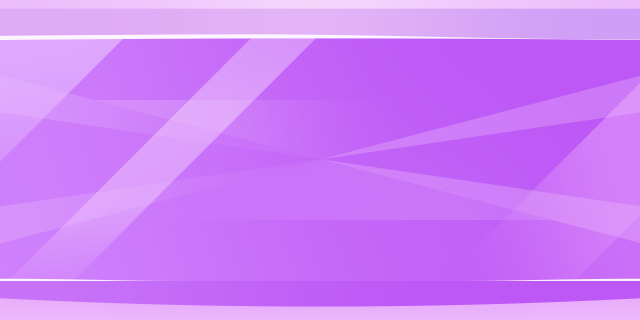
Give the GLSL for this background, as a WebGL 2 fragment shader.

```glsl
#version 300 es
precision highp float;

uniform vec2 u_resolution;
out vec4 fragColor;

const vec3 VIOLET = vec3(0.74, 0.34, 0.965);
const vec3 ORCHID = vec3(0.81, 0.50, 0.985);
const vec3 LAVENDER = vec3(0.87, 0.67, 0.96);
const vec3 BLUSH = vec3(0.96, 0.83, 0.99);
const vec3 PALE = vec3(0.99, 0.96, 1.0);

// Antialiased coverage of the region where d is positive.
float cover(float d, float pixel) {
    return clamp(d / pixel + 0.5, 0.0, 1.0);
}

float band(float v, float low, float high, float pixel) {
    return cover(v - low, pixel) * cover(high - v, pixel);
}

// Soft purple field, brighter on the left and deepest at the upper right.
vec3 field(vec2 p) {
    float depth = smoothstep(-0.1, 1.75, p.x + 0.35 * (p.y - 0.5));
    vec3 color = mix(ORCHID, VIOLET, depth);
    float lowGlow = exp(-7.0 * dot(p - vec2(1.45, 0.28), p - vec2(1.45, 0.28)));
    return mix(color, ORCHID, 0.2 * lowGlow);
}

// Four narrow beams and two cut-off sectors meeting at the center.
vec3 addBeams(vec3 color, vec2 p, float pixel) {
    vec2 q = p - vec2(1.003, 0.502);
    float reach = abs(q.x);
    float outer = abs(q.y) - 0.262 * reach;
    float inner = abs(q.y) - 0.147 * reach;
    float beam = cover(inner, pixel) * cover(-outer, pixel);
    float strength = q.x > 0.0 ? 0.27 : mix(0.06, 0.22, smoothstep(0.2, 1.0, reach));
    color = mix(color, BLUSH, beam * strength);

    float sector = cover(outer, pixel);
    float upper = sector * step(0.0, q.y) * cover(0.6875 - p.y, pixel);
    upper *= 1.0 - smoothstep(0.4, 1.28, p.x);
    float lower = sector * step(q.y, 0.0) * cover(p.y - 0.3125, pixel);
    lower *= smoothstep(0.4, 1.3, p.x);
    return mix(color, BLUSH, 0.24 * upper + 0.16 * lower);
}

// Glassy diagonal panes, all leaning at the same angle.
vec3 addPanes(vec3 color, vec2 p, float pixel) {
    float diagonal = p.x - p.y;
    float edge = pixel * 1.414;
    float corner = cover(-0.494 - diagonal, edge);
    float cornerGlow = mix(0.22, 0.65, smoothstep(0.35, 0.9, p.y));
    color = mix(color, vec3(0.91, 0.76, 1.0), corner * cornerGlow);

    float stripe = band(diagonal, -0.096, 0.107, edge);
    float stripeGlow = 0.08 + 0.32 * smoothstep(0.08, 0.4, p.y);
    stripeGlow += 0.08 * exp(-25.0 * (p.y - 0.64) * (p.y - 0.64));
    color = mix(color, BLUSH, stripe * stripeGlow);

    float right = cover(diagonal - 1.26, edge);
    float rightGlow = 0.42 * smoothstep(1.35, 2.0, p.x + 0.25 * (p.y - 0.4));
    rightGlow *= 1.0 - 0.4 * cover(diagonal - 1.673, edge);
    return mix(color, vec3(0.95, 0.72, 0.99), right * rightGlow);
}

// Layered pale strips along the top.
vec3 addTop(vec3 color, vec2 p, float pixel) {
    float x = p.x - 1.0;
    float base = 0.88 - 0.005 * x * x;
    float thickness = mix(0.013, 0.001, smoothstep(0.75, 1.8, p.x));
    vec3 lilac = mix(LAVENDER, vec3(0.81, 0.62, 0.965), smoothstep(0.8, 2.0, p.x));
    vec3 strip = mix(lilac, BLUSH, 0.22 * exp(-5.0 * x * x));
    vec3 rim = mix(vec3(0.92, 0.74, 0.98), BLUSH, exp(-3.0 * x * x));
    color = mix(color, PALE, cover(p.y - base, pixel));
    color = mix(color, strip, cover(p.y - base - thickness, pixel));
    return mix(color, rim, cover(p.y - 0.973, pixel));
}

// Deep lower strip above a shallow curved rim.
vec3 addBottom(vec3 color, vec2 p, float pixel) {
    float x = p.x - 1.0;
    vec3 deep = mix(vec3(0.78, 0.45, 0.975), VIOLET, smoothstep(0.0, 1.5, p.x));
    color = mix(color, deep, cover(0.122 - p.y, pixel));
    float thickness = 0.007 * smoothstep(0.4, 1.0, abs(x));
    float line = band(p.y, 0.122, 0.122 + thickness, pixel);
    color = mix(color, PALE, line * smoothstep(0.3, 0.7, abs(x)));
    float curve = 0.042 + 0.026 * x * x;
    vec3 rim = mix(vec3(0.91, 0.68, 0.985), BLUSH, 0.3 * (1.0 - p.y / curve));
    return mix(color, rim, cover(curve - p.y, pixel));
}

void main() {
    vec2 p = gl_FragCoord.xy / u_resolution * vec2(2.0, 1.0);
    float pixel = 1.0 / u_resolution.y;
    vec3 color = field(p);
    color = addBeams(color, p, pixel);
    color = addPanes(color, p, pixel);
    color = addTop(color, p, pixel);
    color = addBottom(color, p, pixel);
    fragColor = vec4(color, 1.0);
}
```
